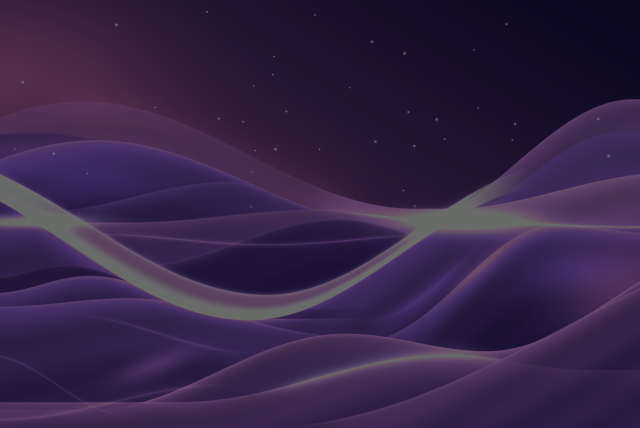
Write a WebGL 2 fragment shader that draws this background.

```glsl
#version 300 es
precision highp float;
// Draws silky violet waves under a dusky, starry sky with one pale ribbon.
// Translucent sheets hang below cosine crests, painted from back to front.
uniform vec2 u_resolution;
out vec4 fragColor;

const float PI = 3.14159;
const float ASPECT = 1.5;
const float STAR_CELLS = 13.;
const float STAR_CHANCE = .24;
const float FOLDS = .08;
const vec3 DUSK = vec3(.19, .105, .225);
const vec3 NIGHT = vec3(.045, .03, .125);
const vec3 WARM = vec3(.13, .075, .07);
const vec3 INK = vec3(.09, .055, .175);
const vec3 PLUM = vec3(.15, .09, .235);
const vec3 VIOLET = vec3(.25, .165, .37);
const vec3 MAUVE = vec3(.3, .195, .34);
const vec3 ROSE = vec3(.38, .275, .39);
const vec3 PALE = vec3(.41, .42, .41);

vec3 col; // colour built up by the sheets
vec2 p;   // canvas position, 0 to 1

float hash(vec2 q) {
  vec3 h = fract(q.xyx * vec3(.1031, .103, .0973));
  h += dot(h, h.yzx + 33.33);
  return fract((h.x + h.y) * h.z);
}

// Crest or trough at center; changes by rise over span, left (x) and right (y)
float swell(float center, float level, vec2 rise, vec2 span) {
  float d = p.x - center;
  vec2 s = d < 0. ? vec2(rise.x, span.x) : vec2(rise.y, span.y);
  return level + s.x * (.5 - .5 * cos(PI * min(abs(d) / s.y, 1.)));
}

float swell(float center, float level, float rise, float span) {
  return swell(center, level, vec2(rise), vec2(span));
}

// Soft horizontal range from a to b
float window(float a, float b) {
  return smoothstep(a - .06, a + .06, p.x) * (1. - smoothstep(b - .06, b + .06, p.x));
}

float below(float y) {
  float edge = 1. / u_resolution.y;
  return smoothstep(-edge, edge, y - p.y);
}

float glow(float x, float y, float w, float h) {
  vec2 q = (p - vec2(x, y)) / vec2(w, h);
  return exp(-dot(q, q));
}

void rim(float y, float width, vec3 tint) {
  col += tint * exp(-abs(p.y - y) / width);
}

// Cloth below a crest, fading from top to deep, with a lit rim
void sheet(float y, vec3 top, vec3 deep, float depth, float opacity, float light) {
  float d = max(y - p.y, 0.), cover = below(y) * opacity;
  vec3 cloth = mix(deep, top, exp(-d / depth));
  cloth *= 1. + FOLDS * sin(d * 55. + p.x * 9.);
  col = mix(col, cloth, cover);
  col += ROSE * light * cover * (.7 * exp(-d / .003) + .3 * exp(-d / .015));
}

void stars() {
  vec2 grid = p * vec2(ASPECT, 1) * STAR_CELLS, cell = floor(grid);
  vec2 seat = .2 + .6 * vec2(hash(cell + 7.), hash(cell + 19.));
  float size = mix(.018, .04, hash(cell + 31.));
  float lit = step(hash(cell), STAR_CHANCE) * smoothstep(.48, .56, p.y);
  col += PALE * lit * .8 * exp(-pow(length(fract(grid) - seat) / size, 2.));
}

void leftHills() {
  float veil = swell(.13, .762, -.25, .52);
  float hill = swell(.15, .672, -.203, .483);
  col += WARM * .8 * exp(-abs(p.y - veil + .03) / .06) * window(.1, .55);
  sheet(veil, MAUVE, MAUVE, .1, .55, .15);
  sheet(swell(.05, .69, -.06, .3), PLUM, VIOLET, .05, .7 * window(-1., .16), .2);
  col += ROSE * .35 * below(veil) * (1. - below(hill)) * window(.52, .9);
  sheet(hill, VIOLET, INK * 1.2, .09, .95, .35);
  col += VIOLET * .3 * glow(.13, .6, .13, .06);
  sheet(swell(.36, .575, vec2(-.07), vec2(.3, .13)), VIOLET, PLUM, .05, .5 * window(.1, .42), .3);
  sheet(swell(.5, .51, -.03, .3), MAUVE, PLUM * 1.3, .08, .75, .2);
  sheet(swell(.53, .488, vec2(-.11, -.06), vec2(.32, .2)), PLUM, INK * 1.15, .05, .9, .35);
  rim(swell(.42, .428, .025, .28), .003, ROSE * .4 * window(.18, .62));
}

void rightHills() {
  float side = window(.68, 2.);
  sheet(swell(.99, .768, -.297, .366), MAUVE, VIOLET, .12, .9 * side, .3);
  sheet(swell(.97, .69, -.22, .3), VIOLET, VIOLET * .85, .1, .7 * side, .05);
  sheet(swell(.68, .508, .09, .38), ROSE, MAUVE, .05, .75 * side, .3);
}

void slopes(float low) {
  sheet(min(low, .478), VIOLET, PLUM, .11, .95, 0.);
  float mound = swell(.87, .475, vec2(-.27, -.02), vec2(.3, .15));
  sheet(mound, VIOLET * 1.1, INK, .07, .9 * window(.58, 2.), .25);
  rim(mound - .01, .02, ROSE * .45 * window(.71, .8));
  rim(mound + .045, .018, VIOLET * .45 * window(.6, .72));
  col += WARM * 1.4 * glow(1., .28, .1, .13) + VIOLET * .35 * glow(.9, .36, .09, .08);
  float side = 1. - smoothstep(.38, .62, p.x);
  sheet(swell(.1, .38, vec2(-.03, -.1), vec2(.12, .25)), INK, PLUM, .04, side, .35);
  sheet(swell(.14, .355, vec2(-.04, -.1), vec2(.15, .25)), VIOLET, PLUM, .05, side, .4);
  sheet(swell(.2, .303, vec2(-.02, -.09), vec2(.2, .35)), VIOLET, PLUM * .9, .12, side, .35);
  rim(swell(.4, .175, .09, .3), .003, ROSE * .25 * window(.16, .36));
  col += MAUVE * .45 * glow(.24, .025 + p.x * .5, .06, .025);
}

// Pale ribbon between two edges, with bright crossings
void ribbon(float low, float high) {
  float body = below(high) * (1. - below(low)) * (1. - smoothstep(.7, .84, p.x));
  float across = (p.y - low) / max(high - low, .01);
  float bright = 1. - smoothstep(.3, .65, across) * window(.1, .64);
  col = mix(col, mix(ROSE * .95, PALE, bright), body * .95);
  rim(high, .004, PALE * .35 * window(-1., .75));
  rim(low, .012, VIOLET * .35 * window(-1., .7));
  col += PALE * (.9 * glow(.73, .482, .1, .025) + .8 * glow(.04, .483, .1, .014));
  rim(swell(.7, .483, vec2(.03, -.014), vec2(.25, .3)), .004, PALE * .5 * window(.54, 2.));
}

void frontWaves() {
  float crest = swell(.54, .22, vec2(-.178, -.041), vec2(.4, .22));
  crest += swell(.76, 0., vec2(0, .25), vec2(1, .4));
  sheet(crest, MAUVE, PLUM, .055, .95, .5);
  float streak = swell(.7, .17, vec2(-.11, -.035), vec2(.42, .22));
  sheet(streak, MAUVE, PLUM * 1.1, .09, .85, .3);
  rim(streak, .011, PALE * .55 * window(.44, .76));
  sheet(swell(.4, 0., .5, 1.), MAUVE, PLUM * 1.1, .08, .75 * window(.5, 2.), .4);
  rim(swell(0., .02, .08, .35), .004, ROSE * .3 * window(-1., .32));
  rim(swell(.2, .03, .14, .22), .002, ROSE * .25 * window(-1., .16));
}

void main() {
  p = gl_FragCoord.xy / u_resolution;
  float night = smoothstep(-.1, 1., p.x * .9 + p.y - .905);
  col = mix(DUSK, NIGHT, night) + WARM * glow(0., .82, .22, .18);
  leftHills();
  rightHills();
  stars();
  float low = swell(.39, .252, vec2(.36, .3125), vec2(.571, .476));
  float high = swell(.417, .3105, vec2(.332, .3125), vec2(.561, .476));
  slopes(low);
  ribbon(low, high);
  frontWaves();
  fragColor = vec4(min(col, PALE), 1);
}
```
